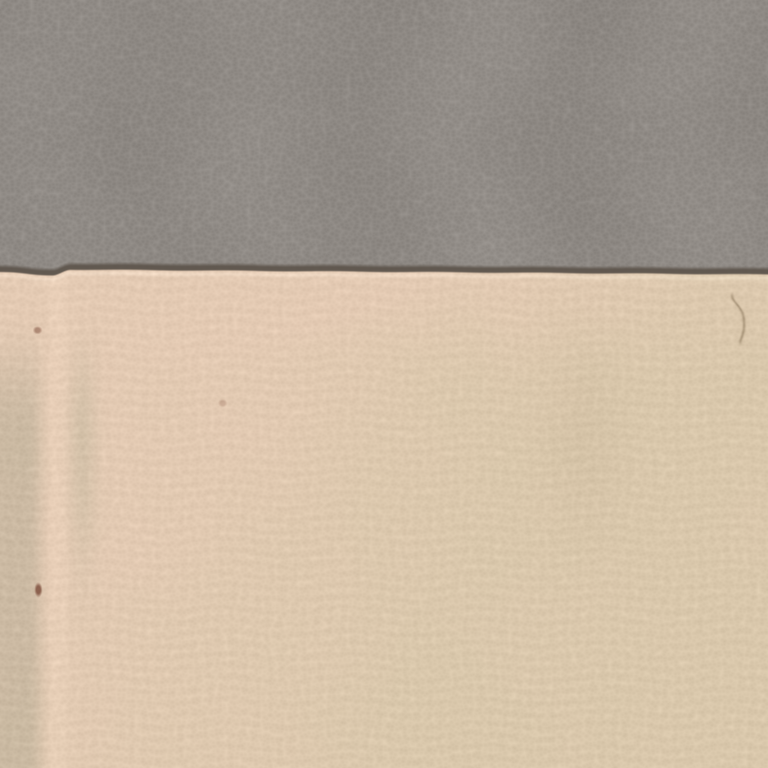
This texture is drawn by a three.js fragment shader. Its source:

```glsl
varying vec2 vUv;

vec2 hash2(vec2 p) {
  vec3 q = fract(p.xyx * vec3(0.1031, 0.1030, 0.0973));
  q += dot(q, q.yzx + 33.33);
  return fract((q.xx + q.yz) * q.zy);
}

// Distance to the nearest scattered cell point
float cellular(vec2 p) {
  vec2 cell = floor(p);
  vec2 local = fract(p);
  float nearest = 2.0;
  for (int j = -1; j <= 1; j++) {
    for (int i = -1; i <= 1; i++) {
      vec2 offset = vec2(float(i), float(j));
      vec2 delta = offset + hash2(cell + offset) - local;
      nearest = min(nearest, dot(delta, delta));
    }
  }
  return sqrt(nearest);
}

// Layered sines, roughly -1 to 1
float waves(vec2 p) {
  float sum = 0.0;
  float gain = 0.5;
  for (int i = 0; i < 4; i++) {
    sum += gain * sin(p.x + 1.7 * sin(p.y)) * cos(p.y + 1.3 * sin(p.x));
    p = mat2(1.6, 1.2, -1.2, 1.6) * p + 2.3;
    gain *= 0.55;
  }
  return sum;
}

float band(float x, float center, float width) {
  float d = (x - center) / width;
  return exp(-d * d);
}

float spot(vec2 p, vec2 center, vec2 radius) {
  return 1.0 - smoothstep(0.35, 1.0, length((p - center) / radius));
}

// Height of the seam, with a small step near the left
float seamHeight(float x) {
  float leftPart = 0.6505 - 0.065 * x + 0.0006 * sin(x * 90.0);
  float rightPart = 0.6543 - 0.007 * x + 0.0004 * sin(x * 47.0);
  return mix(leftPart, rightPart, smoothstep(0.068, 0.092, x));
}

vec3 grayCloth(vec2 p, float grain) {
  vec3 gray = vec3(0.565, 0.545, 0.525);
  gray += 0.012 * waves(p * vec2(9.0, 11.0));
  gray += 0.009 * sin(p.x * 23.0 + 0.6 * sin(p.y * 17.0));
  return gray + 0.075 * grain;
}

vec3 creamCloth(vec2 p, float grain) {
  vec3 peach = vec3(0.895, 0.795, 0.705);
  vec3 sand = vec3(0.855, 0.785, 0.675);
  float drift = smoothstep(0.15, 0.95, p.x + 0.55 * (0.6 - p.y));
  drift += 0.2 * waves(p * vec2(8.0, 7.0) + 1.0);
  drift -= 0.4 * smoothstep(0.5, 0.64, p.y);
  vec3 cloth = mix(peach, sand, clamp(drift, 0.0, 1.0));

  // Pale fold between two shaded creases
  float below = 1.0 - smoothstep(0.44, 0.60, p.y);
  float edgeShade = 1.0 - smoothstep(0.035, 0.068, p.x);
  cloth -= below * edgeShade * vec3(0.095, 0.065, 0.065);
  cloth += 0.02 * band(p.x, 0.075, 0.014);
  float crease = band(p.x, 0.107, 0.018) * smoothstep(0.16, 0.42, p.y);
  cloth -= below * crease * vec3(0.06, 0.035, 0.04);
  cloth -= 0.018 * band(p.x, 0.76, 0.05) * band(p.y, 0.43, 0.12);

  // Fine woven rows
  float rows = sin(p.y * 420.0 + 1.5 * sin(p.x * 38.0));
  float columns = sin(p.x * 390.0 + sin(p.y * 45.0));
  cloth += 0.008 * rows + 0.004 * columns;
  return cloth + 0.055 * grain;
}

void main() {
  vec2 p = vUv;
  float grain = 0.65 * (cellular(p * vec2(170.0, 190.0)) - 0.5)
              + 0.35 * (cellular(p * 95.0 + 7.0) - 0.5);
  float above = p.y - seamHeight(p.x);
  float upper = smoothstep(-0.005, -0.002, above);
  vec3 color = mix(creamCloth(p, grain), grayCloth(p, grain), upper);

  // Dark seam and its bright lower lip
  float seam = smoothstep(-0.0065, -0.003, above) * (1.0 - smoothstep(0.0, 0.0065, above));
  color = mix(color, vec3(0.36, 0.325, 0.29), 0.9 * seam);
  color += vec3(0.045, 0.055, 0.06) * band(above, -0.0095, 0.003);

  // Thin curved crack
  float crackX = 0.969 - 0.016 * band(p.y, 0.616, 0.017) - 0.005 * band(p.y, 0.553, 0.012);
  float crackSpan = smoothstep(0.548, 0.558, p.y) * (1.0 - smoothstep(0.610, 0.624, p.y));
  color -= 0.16 * crackSpan * band(p.x, crackX, 0.0022);

  // Small stains
  vec3 stain = vec3(0.48, 0.29, 0.22);
  color = mix(color, stain, 0.8 * spot(p, vec2(0.050, 0.232), vec2(0.006, 0.011)));
  color = mix(color, stain, 0.5 * spot(p, vec2(0.049, 0.570), vec2(0.007, 0.006)));
  color = mix(color, stain, 0.25 * spot(p, vec2(0.290, 0.475), vec2(0.007, 0.006)));

  gl_FragColor = vec4(clamp(color, 0.0, 1.0), 1.0);
}
```
